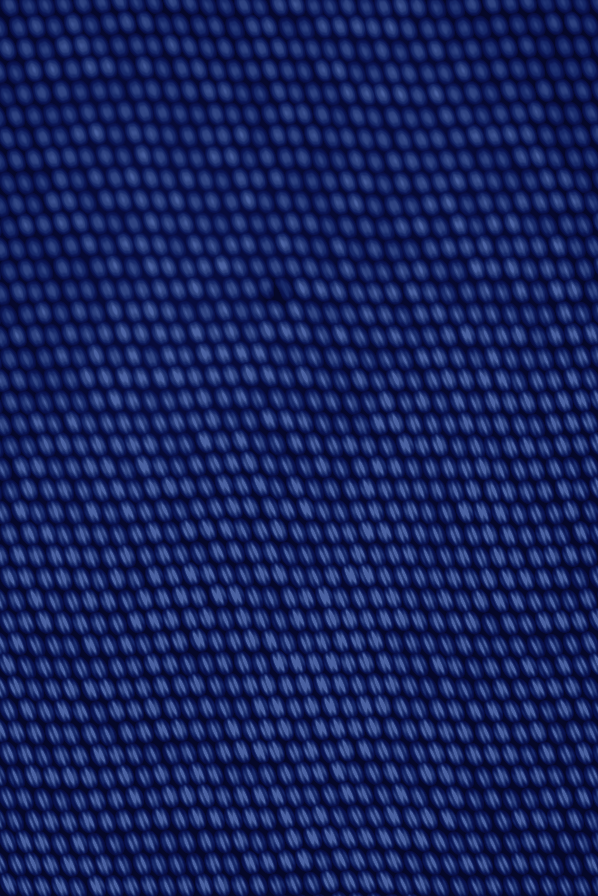
This texture is drawn by a Shadertoy shader. Its source:

```glsl
// Tightly woven blue cloth: staggered rows of small slanted yarn bumps.
// Each bump is a sheared ellipse with fine fibres; its height picks a colour
// from a ramp. Focus softens toward the top, and light falls off at the edges.

const vec2  REPEATS = vec2(33.4, 40.7);      // bumps across, rows down
const vec2  BUMP_RADIUS = vec2(0.44, 0.48);  // in cells
const float BUMP_FALLOFF = 1.5;
const float SLANT = 0.30;                    // lean of each bump
const float FIBRE_SLANT = 0.48;
const float FIBRES = 3.2;                    // fibres per bump
const float FIBRE_DEPTH = 0.26;
const float JITTER = 0.12;
const float TONE_VARIATION = 0.20;
const float WARP = 0.10;                     // waviness of rows, in cells
const float EDGE_SHADE = 0.22;
const vec2  FLAW_CENTRE = vec2(0.463, 0.674);
const float TAU = 6.2831853;

const vec3 INK   = vec3(0.02, 0.03, 0.16);
const vec3 NAVY  = vec3(0.03, 0.05, 0.25);
const vec3 DEEP  = vec3(0.04, 0.08, 0.32);
const vec3 BLUE  = vec3(0.09, 0.16, 0.41);
const vec3 LIGHT = vec3(0.18, 0.26, 0.50);
const vec3 SHEEN = vec3(0.29, 0.38, 0.63);

vec2 hash2(vec2 p) {
    vec3 q = fract(vec3(p.xyx) * vec3(0.1031, 0.1030, 0.0973));
    q += dot(q, q.yzx + 33.33);
    return fract((q.xx + q.yz) * q.zy);
}

// Slow drift of the threads from layered sines
vec2 threadDrift(vec2 uv) {
    return vec2(sin(uv.y * 9.0 + 2.0 * sin(uv.x * 5.0)) + 0.5 * sin(uv.y * 23.0 + uv.x * 7.0),
                sin(uv.x * 8.0 + uv.y * 3.0) + 0.5 * sin(uv.x * 19.0 - uv.y * 6.0)) * WARP;
}

// Height of one bump: offset from its centre, its random pair, and focus
float bumpHeight(vec2 offset, vec2 rnd, float focus) {
    vec2 d = offset - (rnd - 0.5) * JITTER;
    d.x += SLANT * d.y;
    vec2 r = d / BUMP_RADIUS;
    float height = 1.0 - dot(r, r) / BUMP_FALLOFF;
    float along = d.x + (FIBRE_SLANT - SLANT) * d.y;
    float phase = TAU * (along * FIBRES + rnd.x);
    float fibre = 0.7 * sin(phase) + 0.3 * sin(phase * 0.57 + d.y * 5.0 + rnd.y * TAU);
    height += FIBRE_DEPTH * focus * fibre * smoothstep(0.05, 0.7, height);
    return height + (rnd.y - 0.5) * TONE_VARIATION * smoothstep(0.0, 0.6, height);
}

// Highest bump among the neighbouring staggered cells
float weave(vec2 p, float focus) {
    float top = 0.0;
    float row = floor(p.y);
    for (int j = -1; j <= 1; j++) {
        float y = row + float(j);
        float shift = 0.5 * mod(y, 2.0);
        float column = floor(p.x - shift);
        for (int i = -1; i <= 1; i++) {
            vec2 id = vec2(column + float(i), y);
            vec2 centre = id + vec2(0.5 + shift, 0.5);
            top = max(top, bumpHeight(p - centre, hash2(id + 17.0), focus));
        }
    }
    return top;
}

vec3 clothColour(float tone) {
    vec3 c = mix(INK, NAVY, smoothstep(0.0, 0.16, tone));
    c = mix(c, DEEP, smoothstep(0.16, 0.38, tone));
    c = mix(c, BLUE, smoothstep(0.38, 0.64, tone));
    c = mix(c, LIGHT, smoothstep(0.64, 0.86, tone));
    return mix(c, SHEEN, smoothstep(0.86, 1.04, tone));
}

void mainImage(out vec4 fragColor, in vec2 fragCoord) {
    vec2 uv = fragCoord / iResolution.xy;
    vec2 p = uv * REPEATS + threadDrift(uv);

    // Fibres fade with lost focus and when too fine to resolve
    float focus = 1.0 - 0.85 * smoothstep(0.3, 0.85, uv.y - 0.2 * (uv.x - 0.5));
    float fibrePitch = FIBRES * REPEATS.x / iResolution.x;
    float detail = focus * (1.0 - smoothstep(0.25, 0.7, fibrePitch));
    float tone = weave(p, detail);

    // Out-of-focus cloth has less contrast
    tone = mix(0.46, tone, mix(0.78, 1.06, focus));

    // Uneven light and one small dark gap in the weave
    vec2 fromCentre = (uv - vec2(0.45, 0.45)) * vec2(1.5, 1.6);
    tone += 0.05 - EDGE_SHADE * dot(fromCentre, fromCentre) * 0.5;
    tone += 0.025 * sin(uv.x * 11.0 + 2.0 * sin(uv.y * 7.0));
    vec2 flaw = (uv - FLAW_CENTRE) * REPEATS / vec2(0.55, 0.4);
    tone -= 0.6 * exp(-dot(flaw, flaw));

    fragColor = vec4(clothColour(tone), 1.0);
}
```
